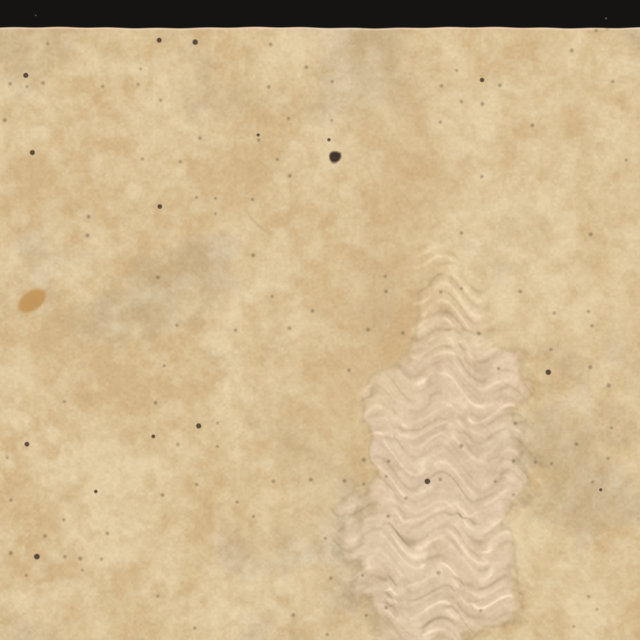
This texture is drawn by a WebGL 1 fragment shader. Its source:

```glsl
precision highp float;
// Aged, stained paper with a pale scuffed patch and specks, below a black strip.
uniform vec2 u_resolution;

const vec3 CREAM = vec3(0.888, 0.805, 0.650);
const vec3 TAN = vec3(0.820, 0.705, 0.528);
const vec3 STAIN = vec3(0.805, 0.680, 0.505);
const vec3 SCUFF = vec3(0.868, 0.772, 0.660);
const vec3 OCHRE = vec3(0.740, 0.540, 0.290);
const vec3 INK = vec3(0.190, 0.150, 0.130);
const vec3 BLACK = vec3(0.085, 0.080, 0.075);
const vec3 RIM = vec3(0.930, 0.820, 0.740);

vec2 hash2(vec2 cell) {
  vec2 q = vec2(dot(cell, vec2(127.1, 311.7)), dot(cell, vec2(269.5, 183.3)));
  return fract(sin(q) * 43758.55);
}

// Smooth cellular noise: random cell values blended by distance, 0 to 1
float cellNoise(vec2 p) {
  vec2 cell = floor(p);
  vec2 local = fract(p);
  float sum = 0.0;
  float weights = 0.0;
  for (int j = -1; j <= 1; j++) {
    for (int i = -1; i <= 1; i++) {
      vec2 o = vec2(float(i), float(j));
      vec2 d = o + 0.2 + 0.6 * hash2(cell + o) - local;
      float w = exp(-5.0 * dot(d, d));
      sum += w * hash2(cell + o + 57.0).x;
      weights += w;
    }
  }
  return sum / weights;
}

float layeredNoise(vec2 p) {
  float sum = 0.0;
  float amp = 0.5;
  for (int i = 0; i < 4; i++) {
    sum += amp * cellNoise(p);
    p = mat2(1.6, 1.2, -1.2, 1.6) * p + 11.3;
    amp *= 0.62;
  }
  return sum / 1.12;
}

// Capsule whose radius runs from ra at a to rb at b
float taperedCapsule(vec2 p, vec2 a, vec2 b, float ra, float rb) {
  vec2 ab = b - a;
  float h = clamp(dot(p - a, ab) / dot(ab, ab), 0.0, 1.0);
  return length(p - a - ab * h) - mix(ra, rb, h);
}

float fill(float dist, float soft) {
  return 1.0 - smoothstep(-soft, soft, dist);
}

// At most one round speck per grid cell; share is the part of cells in use
float specks(vec2 p, float grid, float radius, float share, float soft) {
  vec2 cell = floor(p * grid);
  vec2 rnd = hash2(cell + grid);
  vec2 spot = (cell + 0.25 + 0.5 * hash2(cell + 3.7 * grid)) / grid;
  float r = radius * (0.6 + 0.6 * rnd.y);
  return step(rnd.x, share) * fill(length(p - spot) - r, soft);
}

// Slope of stretched noise, lit from the upper left
float crinkle(vec2 p) {
  vec2 q = mat2(0.94, 0.34, -0.34, 0.94) * p * vec2(38.0, 75.0);
  q += 1.2 * sin(p.yx * vec2(47.0, 61.0));
  return cellNoise(q + vec2(-0.12, 0.3)) - cellNoise(q);
}

vec3 paper(vec2 p, float px) {
  float soft = max(px, 0.0015);
  float broad = layeredNoise(p * 9.0);
  float fine = layeredNoise(p * 42.0 + 5.0);
  vec2 warp = vec2(broad, layeredNoise(p * 11.0 + 31.0)) - 0.5;

  // Mottled ground
  float tone = 0.5 + 1.5 * (broad - 0.5) + 1.4 * (fine - 0.5);
  vec3 col = mix(TAN, CREAM, clamp(tone, 0.0, 1.0));
  float grey = smoothstep(0.52, 0.75, layeredNoise(p * 6.0 + 70.0));
  col = mix(col, col * vec3(0.95, 0.96, 0.98), grey);

  // Brown stain around the scuff
  vec2 w = p + 0.16 * warp;
  float stain = taperedCapsule(w, vec2(0.57, 0.36), vec2(0.67, 0.84), 0.08, 0.05);
  col = mix(col, STAIN, 0.48 * fill(stain, 0.09));

  // Scuffed patch, fading upward, with a darker border and raised fibres
  float scuff = taperedCapsule(w, vec2(0.685, 0.13), vec2(0.72, 0.53), 0.135, 0.055);
  float fade = 1.0 - smoothstep(0.36, 0.64, p.y + 0.3 * warp.x);
  col = mix(col, SCUFF + 0.10 * (fine - 0.5), 0.85 * fade * fill(scuff, 0.013));
  col *= 1.0 - 0.06 * fade * exp(-pow((scuff - 0.008) / 0.008, 2.0));
  float rough = fill(scuff - 0.01, 0.03) * (1.0 - smoothstep(0.5, 0.8, p.y));
  col += crinkle(p) * (0.025 + 0.19 * rough);
  col += 0.035 * (cellNoise(p * 230.0) - 0.5);

  // Pores, dots, a blot, an ochre fleck and a curved fibre
  col = mix(col, col * 0.72, specks(p, 34.0, 0.0022, 0.12, 2.0 * soft));
  col = mix(col, INK, 0.75 * specks(p, 11.0, 0.0036, 0.17, soft));
  float blot = length((p - vec2(0.528, 0.758)) * vec2(1.0, 0.8) + 0.02 * warp) - 0.008;
  col = mix(col, INK, 0.9 * fill(blot, 1.5 * soft));
  vec2 f = mat2(0.82, -0.57, 0.57, 0.82) * (p - vec2(0.05, 0.53));
  col = mix(col, OCHRE, 0.7 * fill(length(f * vec2(0.6, 1.0)) - 0.0145, 2.0 * soft));
  vec2 c = p - vec2(0.47, 0.72);
  float fibre = abs(length(c) - 0.098) - 0.001;
  float span = fill(length(c + vec2(0.063, 0.074)) - 0.025, 0.015);
  return mix(col, STAIN * 0.93, 0.6 * span * fill(fibre, 2.0 * soft));
}

void main() {
  vec2 p = gl_FragCoord.xy / u_resolution.y;
  float px = 1.0 / u_resolution.y;
  float edge = 0.957 + 0.0008 * sin(p.x * 19.0) + 0.0005 * sin(p.x * 83.0);
  vec3 col = paper(p, px);
  col = mix(col, RIM, 0.75 * fill(abs(p.y - edge + 0.002) - 0.001, 0.0015));
  vec3 strip = BLACK + 0.25 * specks(p, 26.0, 0.0015, 0.12, px);
  gl_FragColor = vec4(mix(col, strip, smoothstep(-px, px, p.y - edge)), 1.0);
}
```
